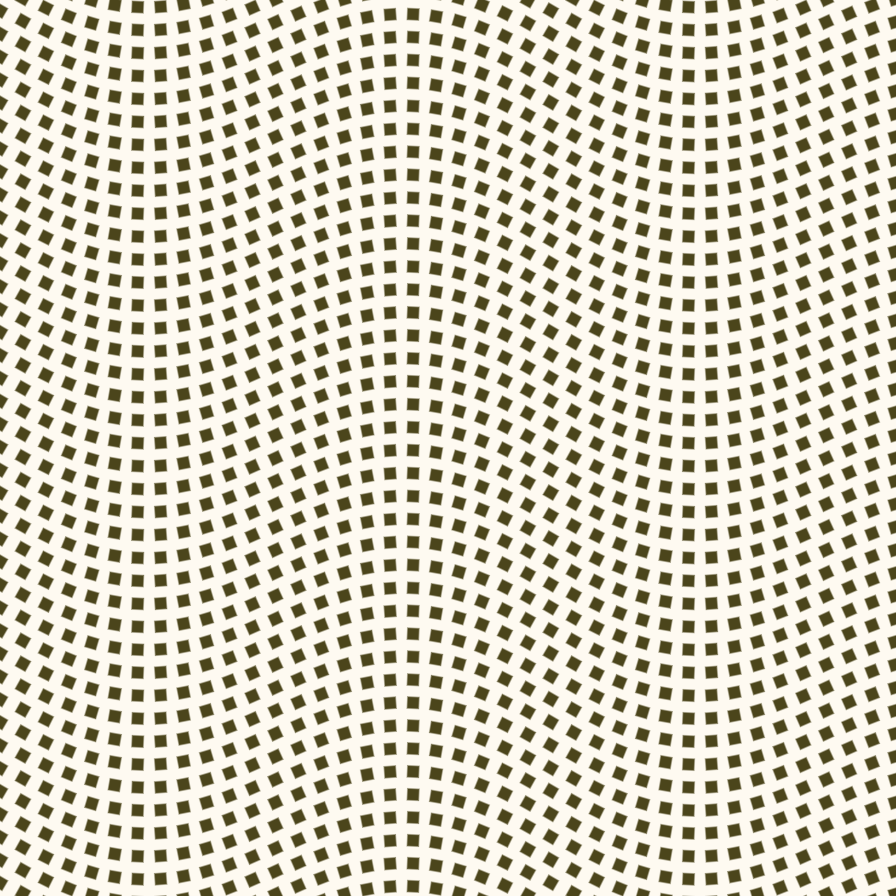
A three.js fragment shader for this pattern:

```glsl
// Rows of small olive squares on cream, riding a tilted sine wave.
// Columns stay upright and evenly spaced; each one is shifted along the wave
// and its squares turn to follow the local slope.
varying vec2 vUv;

const float PI = 3.14159265;
const float AMPLITUDE = 1.593; // wave height in cells
const float DRIFT = 1.0 / 24.0; // one row of fall per wave of 24 columns

float waveHeight(float column) {
  return -AMPLITUDE * sin(column * PI / 12.0) - column * DRIFT;
}

float waveSlope(float column) {
  return -AMPLITUDE * PI / 12.0 * cos(column * PI / 12.0) - DRIFT;
}

mat2 rotation(float angle) {
  float c = cos(angle), s = sin(angle);
  return mat2(c, -s, s, c);
}

float squareDistance(vec2 p, float halfSide) {
  vec2 d = abs(p) - halfSide;
  return length(max(d, 0.0)) + min(max(d.x, d.y), 0.0);
}

void main() {
  vec2 grid = vUv * 39.04;

  // Nearest column, then nearest square within that shifted column
  float column = floor(grid.x + 0.5);
  float row = grid.y - waveHeight(column) - 0.577;
  vec2 local = vec2(grid.x - column, fract(row + 0.5) - 0.5);

  // Turn the square along the wave
  local = rotation(1.15 * waveSlope(column)) * local;
  float ink = 1.0 - smoothstep(-0.05, 0.05, squareDistance(local, 0.257));

  vec3 cream = vec3(0.995, 0.98, 0.945);
  vec3 olive = vec3(0.295, 0.27, 0.105);
  gl_FragColor = vec4(mix(cream, olive, ink), 1.0);
}
```
